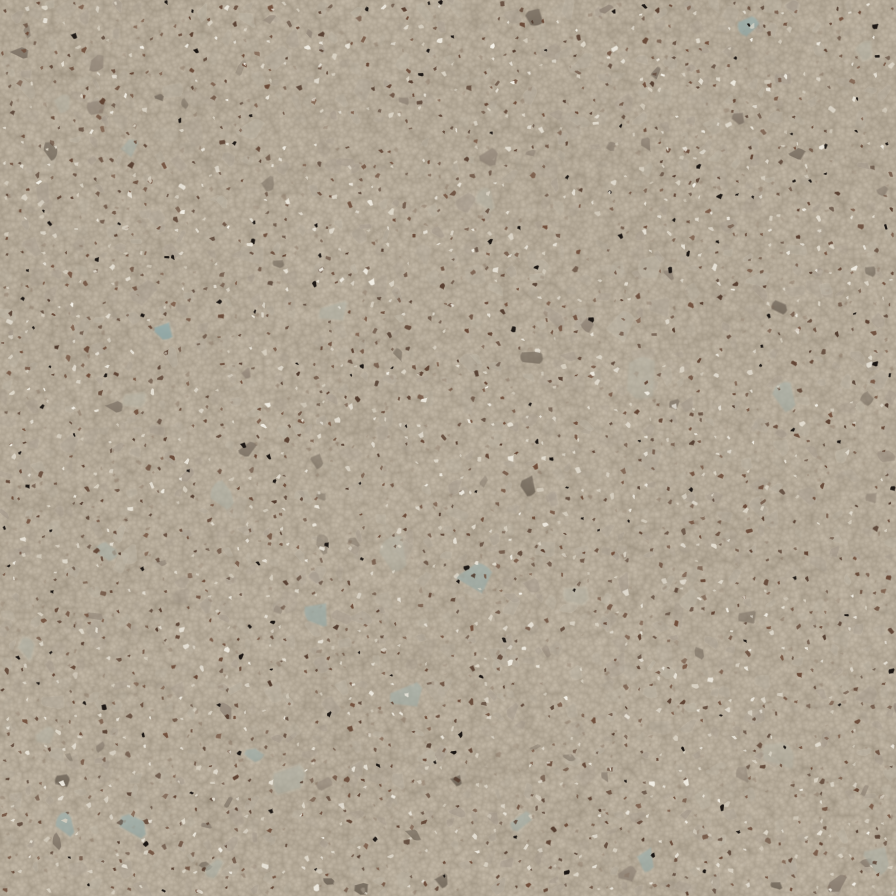
This texture is drawn by a Shadertoy shader. Its source:

```glsl
vec3 hash3(vec2 cell, float seed) {
    vec3 p = fract(vec3(cell.xyx + seed * 17.3) * vec3(0.1031, 0.1030, 0.0973));
    p += dot(p, p.yxz + 33.33);
    return fract((p.xxy + p.yxx) * p.zyx);
}

// Cellular noise: distance to the nearest scattered point, centred on zero.
float cellular(vec2 uv, float cells, float seed) {
    vec2 p = uv * cells, home = floor(p);
    float nearest = 2.0;
    for (int y = -1; y <= 1; y++)
    for (int x = -1; x <= 1; x++) {
        vec2 cell = home + vec2(x, y);
        nearest = min(nearest, length(cell + hash3(cell, seed).xy - p));
    }
    return nearest - 0.48;
}

// Scattered angular grains: x = signed distance, y and z = random tints,
// w = height inside the grain from -1 to 1.
vec4 grains(vec2 uv, float cells, float density, vec2 radii, float stretch, float seed) {
    vec2 home = floor(uv * cells);
    vec4 best = vec4(1.0, 0.0, 0.0, 0.0);
    for (int y = -1; y <= 1; y++)
    for (int x = -1; x <= 1; x++) {
        vec2 cell = home + vec2(x, y);
        vec3 place = hash3(cell, seed), look = hash3(cell, seed + 5.0);
        if (place.z > density) continue;
        float radius = mix(radii.x, radii.y, look.x * look.x);
        float turn = 6.283 * look.y;
        vec2 offset = uv - (cell + 0.15 + 0.7 * place.xy) / cells;
        vec2 q = mat2(cos(turn), sin(turn), -sin(turn), cos(turn)) * offset;
        q.y *= 1.0 + stretch * look.z;
        float d = length(q) - radius;
        for (int i = 0; i < 5; i++) {
            float side = float(i) * 1.257 + 0.8 * sin(turn * 3.0 + float(i) * 2.4);
            float reach = 0.78 + 0.2 * sin(look.z * 40.0 + float(i) * 4.1);
            d = max(d, dot(q, vec2(cos(side), sin(side))) - radius * reach);
        }
        if (d < best.x) best = vec4(d, fract(look.zx * 7.31 + place.x), offset.y / radius);
    }
    return best;
}

float cover(float d, float softness) {
    float w = max(softness, 0.7 / iResolution.y);
    return 1.0 - smoothstep(-w, w, d);
}

void mainImage(out vec4 fragColor, in vec2 fragCoord) {
    vec2 uv = fragCoord / min(iResolution.x, iResolution.y);

    // Mottled beige binder
    float drift = sin(uv.x * 9.0 + 2.0 * sin(uv.y * 7.0)) * sin(uv.y * 11.0 + 1.5 * sin(uv.x * 8.0));
    float mottle = 0.035 * cellular(uv, 34.0, 1.0) + 0.065 * cellular(uv, 85.0, 2.0)
                 + 0.07 * cellular(uv, 190.0, 3.0);
    vec3 color = vec3(0.695, 0.652, 0.583) - mottle + 0.006 * drift;

    // Faint translucent chips, from lilac grey to cream
    for (int i = 0; i < 2; i++) {
        float layer = float(i);
        vec4 chip = grains(uv, 24.0 + 17.0 * layer, 0.5, vec2(0.006, 0.017 - 0.005 * layer), 0.9, 11.0 + layer);
        vec3 tint = mix(vec3(0.62, 0.575, 0.53), vec3(0.75, 0.725, 0.665), chip.y);
        color = mix(color, tint, cover(chip.x, 0.0016) * (0.15 + 0.35 * chip.z));
        color += 0.022 * chip.z * cover(abs(chip.x) - 0.0006, 0.0012);
    }

    // Grey-brown chips
    vec4 stone = grains(uv, 21.0, 0.16, vec2(0.006, 0.013), 1.0, 21.0);
    vec3 stoneColor = mix(vec3(0.43, 0.39, 0.34), vec3(0.58, 0.53, 0.48), stone.y);
    color = mix(color, stoneColor + 0.03 * stone.w, cover(stone.x, 0.0014) * (0.4 + 0.5 * stone.z));

    // Pale and blue-green glassy chips with a milky rim
    vec4 glass = grains(uv, 10.0, 0.38, vec2(0.012, 0.027), 0.35, 33.0);
    float blue = glass.y * glass.y;
    vec3 glassColor = mix(vec3(0.715, 0.705, 0.65), vec3(0.565, 0.665, 0.665), blue);
    glassColor += 0.025 * glass.w;
    color = mix(color, vec3(0.77, 0.76, 0.70), 0.5 * cover(abs(glass.x) - 0.001, 0.0025) * glass.z);
    color = mix(color, glassColor, cover(glass.x + 0.001, 0.002) * (0.55 + 0.35 * blue));

    // Blurred tan dust below the surface
    vec4 dust = grains(uv, 75.0, 0.32, vec2(0.0015, 0.0035), 0.5, 41.0);
    color = mix(color, mix(vec3(0.50, 0.41, 0.34), vec3(0.78, 0.74, 0.68), step(0.6, dust.y)),
                0.45 * cover(dust.x, 0.0014) * dust.z);

    // Red-brown to black specks
    vec4 brown = grains(uv, 58.0, 0.46, vec2(0.0018, 0.0039), 0.5, 53.0);
    vec3 brownColor = mix(vec3(0.44, 0.29, 0.21), vec3(0.30, 0.21, 0.16), brown.y);
    brownColor = mix(brownColor, vec3(0.10, 0.08, 0.07), step(0.9, brown.z));
    color = mix(color, brownColor, cover(brown.x, 0.0011) * (0.55 + 0.45 * brown.z));

    // Bright white specks
    vec4 white = grains(uv, 52.0, 0.36, vec2(0.0018, 0.0042), 0.6, 67.0);
    vec3 whiteColor = mix(vec3(0.84, 0.81, 0.75), vec3(0.97, 0.96, 0.93), white.y);
    color = mix(color, whiteColor, cover(white.x, 0.0011) * (0.6 + 0.4 * white.z));

    fragColor = vec4(color, 1.0);
}
```
